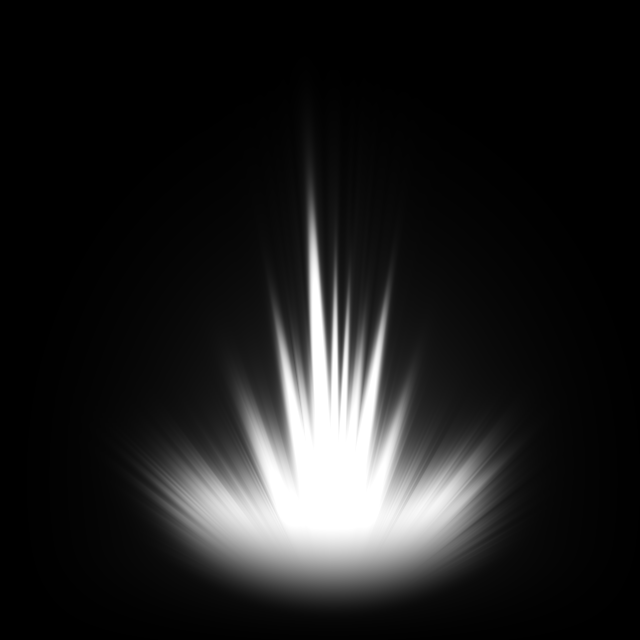
This background is drawn by a WebGL 2 fragment shader. Its source:

```glsl
#version 300 es
precision highp float;
// A white burst of light rising from the lower middle of a black field.
// Rays share one focus: each angle has its own reach, and the light
// fades softly past it. A wide glow and faint tall streaks surround it.

uniform vec2 u_resolution;
out vec4 outColor;

// Angle from vertical, angular width, extra reach
const vec3 RAYS[11] = vec3[11](
  vec3(-0.053, 0.024, 0.26), vec3(0.006, 0.012, 0.14),
  vec3(0.045, 0.010, 0.13), vec3(0.095, 0.018, 0.08),
  vec3(0.158, 0.024, 0.15), vec3(-0.178, 0.030, 0.13),
  vec3(-0.130, 0.016, 0.06), vec3(-0.363, 0.060, 0.085),
  vec3(0.295, 0.040, 0.06), vec3(-0.810, 0.200, 0.065),
  vec3(0.710, 0.160, 0.065));

float hash(float n) {
  return fract(sin(n * 127.1) * 43758.5453);
}

float noise(float x) {
  float cell = floor(x);
  float t = fract(x);
  return mix(hash(cell), hash(cell + 1.0), t * t * (3.0 - 2.0 * t));
}

float bell(float x, float width) {
  return exp(-x * x / (width * width));
}

// Distance from the focus at which the light has dropped to half
float reachAt(float angle, float streaks) {
  float extra = 0.0;
  for (int i = 0; i < 11; i++) {
    extra = max(extra, RAYS[i].z * bell(angle - RAYS[i].x, RAYS[i].y));
  }
  return 0.26 + 0.12 * bell(angle, 0.25) + extra + 0.035 * (streaks - 0.5);
}

void main() {
  vec2 uv = gl_FragCoord.xy / u_resolution;
  vec2 fromFocus = uv - vec2(0.521, 0.01);
  float radius = length(fromFocus);
  float angle = atan(fromFocus.x, max(fromFocus.y, 0.0001));

  // Fine radial streaks in two sizes
  float streaks = mix(noise(angle * 45.0 + 20.0), noise(angle * 110.0 + 70.0), 0.4);

  // Burst, cut off below by a soft curved edge
  float burst = 1.07 / (1.0 + exp((radius - reachAt(angle, streaks)) / 0.03));
  burst *= smoothstep(0.03, 0.2, uv.y - 1.2 * fromFocus.x * fromFocus.x);

  // Wide halo
  vec2 fromCore = (uv - vec2(0.521, 0.25)) * vec2(1.0, 0.8);
  float halo = max(0.4 * exp(-7.0 * length(fromCore)) - 0.012, 0.0);
  halo *= smoothstep(-0.03, 0.15, uv.y);

  // Faint tall streaks that die out near the top
  float tall = 0.14 * streaks * bell(angle, 0.13) * (1.0 - smoothstep(0.3, 0.94, uv.y));
  tall += 0.12 * bell(angle + 0.05, 0.018) * (1.0 - smoothstep(0.5, 0.94, uv.y));
  tall *= smoothstep(0.1, 0.3, uv.y);

  // Screen blend keeps the core white
  float light = 1.0 - (1.0 - min(burst, 1.0)) * (1.0 - halo) * (1.0 - tall);
  outColor = vec4(vec3(light), 1.0);
}
```
